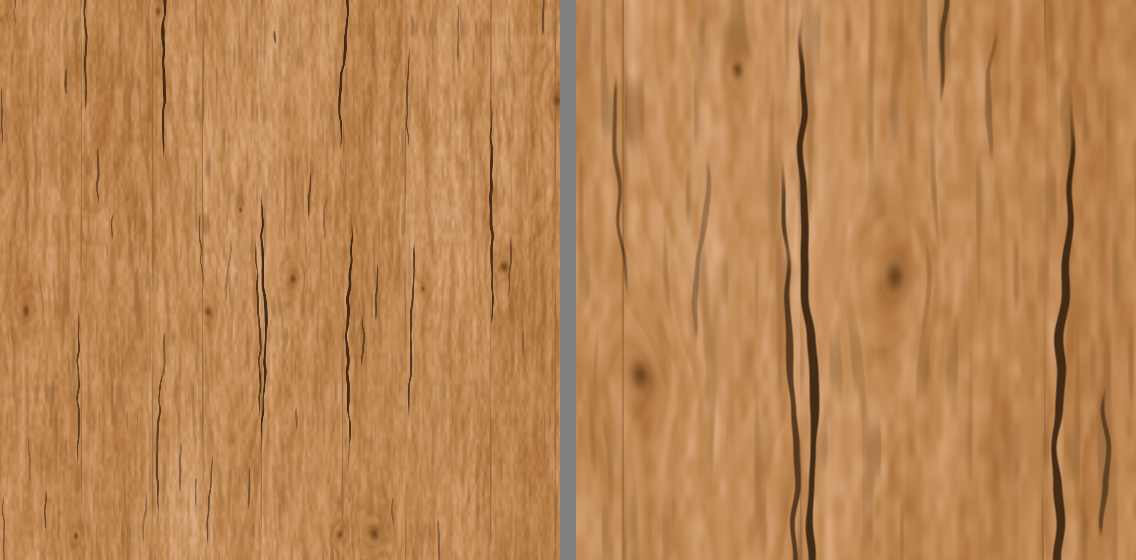
Left, the full canvas; right, a detail of the centre.
This texture is drawn by a three.js fragment shader. Its source:

```glsl
// Rustic oak boards with upright grain, drawn from stretched value noise.
// Growth rings are contour lines of a warped field that bends around knots;
// dark cracks and short flecks are scattered over the boards by hashed loops.

varying vec2 vUv;

const float BOARDS = 8.0;
const int KNOTS = 11;
const int CRACKS = 15;
const int FLECKS = 26;

const vec3 PALE_OAK = vec3(0.825, 0.625, 0.445);
const vec3 MID_OAK = vec3(0.745, 0.527, 0.320);
const vec3 DEEP_OAK = vec3(0.660, 0.432, 0.222);
const vec3 PORE_BROWN = vec3(0.560, 0.385, 0.210);
const vec3 KNOT_BROWN = vec3(0.400, 0.245, 0.100);
const vec3 CRACK_BROWN = vec3(0.230, 0.140, 0.060);

float hash(vec2 p) {
  return fract(sin(dot(p, vec2(127.1, 311.7))) * 43758.5453);
}

float noise(vec2 p) {
  vec2 cell = floor(p);
  vec2 f = fract(p);
  f = f * f * (3.0 - 2.0 * f);
  float low = mix(hash(cell), hash(cell + vec2(1.0, 0.0)), f.x);
  float high = mix(hash(cell + vec2(0.0, 1.0)), hash(cell + 1.0), f.x);
  return mix(low, high, f.y);
}

// Noise centred on zero
float grain(vec2 p, vec2 scale, float seed) {
  return noise(p * scale + seed) - 0.5;
}

// Left edge of a board of irregular width
float boardEdge(float id) {
  return (id + 0.55 * (hash(vec2(id, 4.0)) - 0.5)) / BOARDS;
}

float boardIndex(float x) {
  float id = floor(x * BOARDS);
  if (x < boardEdge(id)) return id - 1.0;
  if (x > boardEdge(id + 1.0)) return id + 1.0;
  return id;
}

// Ragged, tapering upright split
float crack(vec2 p, vec2 centre, float halfLength, float width, float seed) {
  float along = (p.y - centre.y) / halfLength;
  float bend = 0.014 * (noise(vec2(p.y * 5.0, seed)) - 0.5)
             + 0.004 * (noise(vec2(p.y * 45.0, seed)) - 0.5);
  float taper = max(1.0 - along * along, 0.0);
  taper *= 0.35 + 0.9 * noise(vec2(p.y * 35.0, seed + 9.0));
  float d = abs(p.x - centre.x - bend);
  float body = 1.0 - smoothstep(width * taper, width * taper + 0.0015, d);
  return body * smoothstep(0.0, 0.35, taper);
}

// Thin late-wood line once per growth ring
float ringLine(float ring) {
  float s = fract(ring);
  return smoothstep(0.35, 0.85, s) * (1.0 - smoothstep(0.85, 1.0, s));
}

void main() {
  vec2 p = vUv;
  float id = boardIndex(p.x);
  float left = boardEdge(id);
  float right = boardEdge(id + 1.0);
  float seed = 17.0 * hash(vec2(id, 9.0));

  // Knots: push fibres aside, add oval rings, stain the wood
  vec2 fibre = p;
  float knotRings = 0.0;
  float stain = 0.0;
  float core = 0.0;
  for (int i = 0; i < KNOTS; i++) {
    float k = float(i);
    vec2 centre = vec2(fract(k * 0.618 + 0.43), hash(vec2(k, 21.0)));
    float size = mix(0.005, 0.014, pow(hash(vec2(k, 33.0)), 1.5));
    vec2 d = p - centre;
    d.x += 0.008 * grain(p, vec2(35.0, 28.0), k);
    vec2 q = d / (size * vec2(2.4, 4.0));
    float flow = exp(-dot(q, q));
    fibre.x -= 0.75 * d.x * flow;
    knotRings += size * 330.0 * exp(-length(q));
    vec2 streak = d / (size * vec2(1.1, 5.0));
    stain += 0.7 * exp(-dot(streak, streak)) + 0.35 * flow;
    vec2 heart = d / (size * vec2(0.55, 0.85));
    core = max(core, exp(-dot(heart, heart)));
  }

  // Growth rings: drifting contours, arched on some boards
  float across = (p.x - 0.5 * (left + right)) / (0.5 * (right - left));
  float arch = step(0.45, hash(vec2(id, 14.0)));
  float ring = 9.0 * noise(fibre * vec2(9.0, 1.4) + seed)
             + 1.6 * noise(fibre * vec2(26.0, 5.0) + seed)
             + 0.35 * noise(fibre * vec2(70.0, 28.0))
             + arch * (2.2 * across * across - 6.0 * p.y) + knotRings;
  float lines = ringLine(ring) * (0.3 + 0.7 * noise(p * vec2(24.0, 5.0) + 3.0));

  // Tone: broad drift, long streaks, fine fibres and mottling
  float tone = 0.17 + 0.45 * (hash(vec2(id, 2.0)) - 0.5);
  tone += 0.75 * grain(fibre, vec2(13.0, 1.7), seed);
  tone += 0.75 * grain(fibre, vec2(75.0, 4.0), seed);
  tone += 0.95 * grain(fibre, vec2(190.0, 17.0), 5.0);
  tone += 0.80 * grain(fibre, vec2(240.0, 85.0), 11.0);
  tone -= 0.55 * lines + 0.75 * min(stain, 1.3);
  tone = clamp(tone, -1.5, 1.4);
  vec3 color = MID_OAK + max(tone, 0.0) * (PALE_OAK - MID_OAK)
             + min(tone, 0.0) * (MID_OAK - DEEP_OAK);

  // Pores and board seams
  float pores = smoothstep(0.62, 0.95, noise(fibre * vec2(220.0, 20.0) + 41.0));
  pores *= 0.3 + 0.7 * noise(p * vec2(20.0, 3.0) + 8.0);
  float seam = 1.0 - smoothstep(0.0004, 0.0022, min(p.x - left, right - p.x));
  seam *= 0.75 * smoothstep(0.25, 0.7, noise(vec2(p.y * 7.0, id)));
  color = mix(color, PORE_BROWN, clamp(0.65 * pores + seam, 0.0, 0.85));
  color = mix(color, KNOT_BROWN, 0.85 * core);

  // Long cracks follow the seams, short flecks fall anywhere
  float split = 0.0;
  for (int i = 0; i < CRACKS; i++) {
    float k = float(i);
    float x = boardEdge(mod(k, BOARDS)) + 0.03 * (hash(vec2(k, 51.0)) - 0.5);
    float h = hash(vec2(k, 57.0));
    float mark = crack(p, vec2(x, hash(vec2(k, 53.0))), mix(0.05, 0.24, h), mix(0.0004, 0.0019, h), k);
    split = max(split, mark * mix(0.55, 0.95, h));
  }
  for (int i = 0; i < FLECKS; i++) {
    float k = float(i) + 60.0;
    vec2 centre = vec2(fract(k * 0.618), hash(vec2(k, 71.0)));
    float h = hash(vec2(k, 73.0));
    split = max(split, crack(p, centre, mix(0.012, 0.06, h), 0.0012, k) * mix(0.3, 0.7, hash(vec2(k, 77.0))));
  }
  gl_FragColor = vec4(mix(color, CRACK_BROWN, split), 1.0);
}
```
